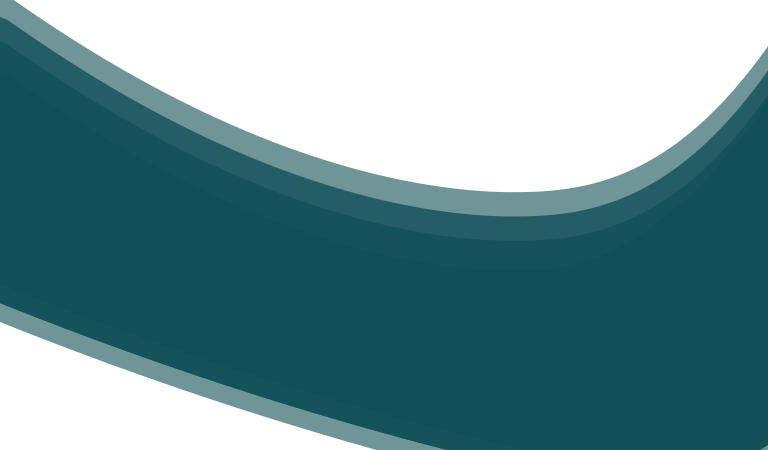
Write a WebGL 2 fragment shader that draws this background.

```glsl
#version 300 es
precision highp float;
// Broad teal wave sweeping across white, with layered translucent rims.

#define VERTEX vec2(0.664, 0.573)
#define UPPER_STEP 0.054
#define LOWER_STEP 0.042
#define WHITE vec3(1.0)
#define RIM vec3(0.44, 0.584, 0.596)
#define HAZE vec3(0.141, 0.369, 0.392)
#define SHADE vec3(0.084, 0.325, 0.351)
#define TEAL vec3(0.072, 0.312, 0.338)

uniform vec2 u_resolution;
out vec4 fragColor;

// Height of the upper edge: a long left arm and a steeper right arm.
float upperEdge(float x) {
    float left = max(VERTEX.x - x, 0.0) / 0.6458;
    float right = max(x - VERTEX.x, 0.0) / 0.336;
    float rise = 0.4267 * pow(left, 1.815) + 0.3244 * pow(right, 2.5);
    float bend = 0.51 * max(0.0104 - x, 0.0);
    return VERTEX.y + rise - bend;
}

// Height of the lower edge: a gently flattening slope.
float lowerEdge(float x) {
    return 0.2844 - 0.6827 * x + 0.2097 * x * x;
}

// Smooth coverage of the region where the field is positive.
float cover(float field) {
    float pixel = length(vec2(dFdx(field), dFdy(field)));
    return clamp(field / max(pixel, 1e-5) + 0.5, 0.0, 1.0);
}

void main() {
    vec2 p = gl_FragCoord.xy / u_resolution;
    float upperDepth = upperEdge(p.x) - p.y;
    float lowerDepth = p.y - lowerEdge(p.x);

    // The innermost band narrows toward the right.
    float innerDepth = 0.174 - 0.05 * smoothstep(0.7, 1.0, p.x);

    // Layers from the outer rim to the solid body.
    vec3 color = WHITE;
    color = mix(color, RIM, cover(upperDepth) * cover(lowerDepth));
    color = mix(color, HAZE, cover(upperDepth - UPPER_STEP) * cover(lowerDepth - LOWER_STEP));
    color = mix(color, SHADE, cover(upperDepth - 2.0 * UPPER_STEP) * cover(lowerDepth - LOWER_STEP));
    color = mix(color, TEAL, cover(upperDepth - innerDepth) * cover(lowerDepth - 2.0 * LOWER_STEP));

    // Rim returning at the lower right corner.
    color = mix(color, RIM, cover(1.07 * (p.x - 0.9896) - p.y));

    fragColor = vec4(color, 1.0);
}
```
